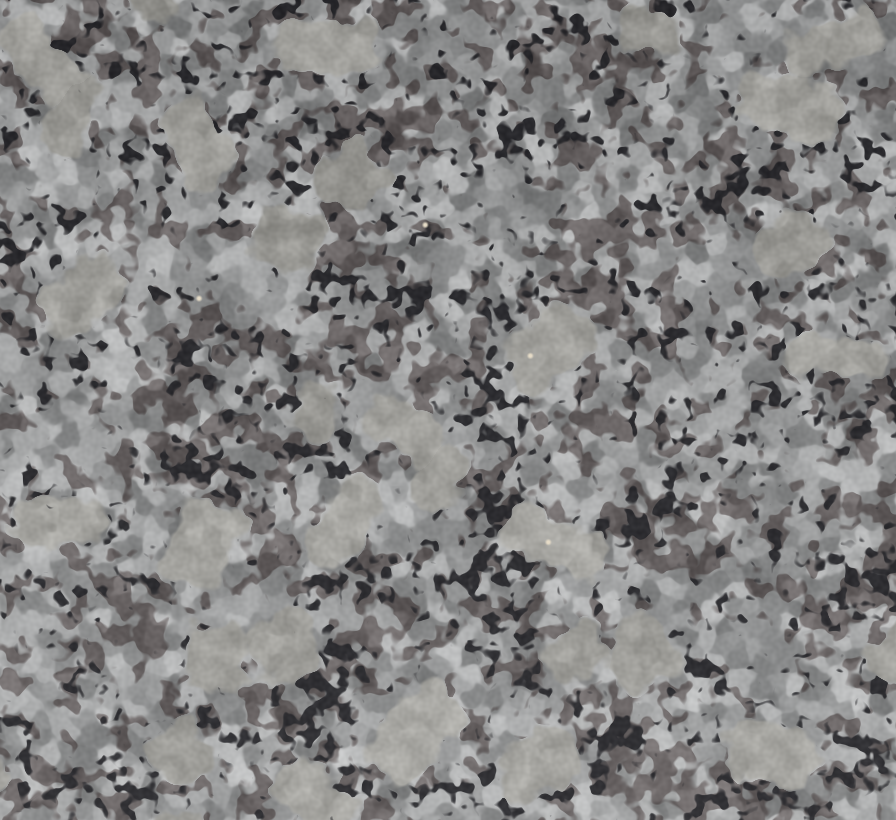
A Shadertoy shader for this texture:

```glsl
// Polished speckled granite: pale soft-edged feldspar grains, smoky quartz
// patches and clustered black mica, cut by large blocky pale crystals.
// Grains are smooth Voronoi cells; patches are thresholded gradient noise.

#define GRAIN_SCALE 44.0
#define QUARTZ_SCALE 30.0
#define MICA_SCALE 46.0
#define QUARTZ_LEVEL 0.15
#define MICA_LEVEL 0.40
#define CRYSTAL_CELL 0.15
#define CRYSTAL_SHARE 0.62
#define PALE_GRAIN vec3(0.600, 0.605, 0.607)
#define WARM_CRYSTAL vec3(0.622, 0.618, 0.598)
#define SMOKY_QUARTZ vec3(0.385, 0.362, 0.362)
#define BLACK_MICA vec3(0.155, 0.155, 0.170)

vec3 hash3(vec2 cell) {
    vec3 h = fract(cell.xyx * vec3(0.1031, 0.1030, 0.0973));
    h += dot(h, h.yxz + 33.33);
    return fract((h.xxy + h.yzz) * h.zyx);
}

float cornerSlope(vec2 corner, vec2 offset) {
    float angle = 6.2832 * hash3(corner).x;
    return dot(vec2(cos(angle), sin(angle)), offset);
}

float gradientNoise(vec2 p) {
    vec2 i = floor(p), f = p - i;
    vec2 u = f * f * f * (f * (f * 6.0 - 15.0) + 10.0);
    vec2 e = vec2(1.0, 0.0);
    return mix(mix(cornerSlope(i, f), cornerSlope(i + e, f - e), u.x),
               mix(cornerSlope(i + e.yx, f - e.yx), cornerSlope(i + 1.0, f - 1.0), u.x), u.y);
}

// Random tone per Voronoi cell, blended softly across the borders
float grainTone(vec2 p) {
    vec2 i = floor(p), f = p - i;
    float total = 0.0, weights = 0.0;
    for (int y = -1; y <= 1; y++)
    for (int x = -1; x <= 1; x++) {
        vec2 o = vec2(x, y);
        vec3 h = hash3(i + o + 71.0);
        float w = exp(-14.0 * length(o + h.xy - f));
        total += w * h.z;
        weights += w;
    }
    return total / weights;
}

// Signed distance to the nearest large crystal; its own tone is in y
vec2 crystals(vec2 p) {
    vec2 i = floor(p / CRYSTAL_CELL);
    vec2 nearest = vec2(1.0, 0.0);
    for (int y = -1; y <= 1; y++)
    for (int x = -1; x <= 1; x++) {
        vec2 cell = i + vec2(x, y);
        vec3 place = hash3(cell + 13.0), form = hash3(cell + 157.0);
        if (place.z > CRYSTAL_SHARE) continue;
        vec2 q = p - (cell + 0.15 + 0.7 * place.xy) * CRYSTAL_CELL;
        float a = 3.1416 * form.x;
        q = abs(mat2(cos(a), sin(a), -sin(a), cos(a)) * q);
        vec2 halfSize = vec2(mix(0.032, 0.062, form.y), mix(0.022, 0.040, form.z));
        vec2 b = q - halfSize + 0.016;
        float d = length(max(b, 0.0)) + min(max(b.x, b.y), 0.0) - 0.016;
        if (d < nearest.x) nearest = vec2(d, form.y);
    }
    return nearest;
}

void mainImage(out vec4 fragColor, in vec2 fragCoord) {
    vec2 p = fragCoord / iResolution.y;

    // Ragged coordinates for all grain borders
    vec2 ragged = p + 0.006 * vec2(gradientNoise(p * 70.0), gradientNoise(p * 70.0 + 40.0));
    float fine = gradientNoise(p * 150.0);

    // Large crystals with uneven outlines
    vec2 crystal = crystals(p);
    float outline = crystal.x + 0.020 * gradientNoise(p * 24.0 + 9.0)
                  + 0.010 * gradientNoise(p * 62.0);
    float inCrystal = smoothstep(0.004, -0.004, outline);

    // Pale ground grains, cool grey of varied brightness
    float tone = grainTone(ragged * GRAIN_SCALE);
    vec3 color = PALE_GRAIN + 0.27 * (tone - 0.5) + 0.06 * gradientNoise(p * 18.0);
    vec3 crystalColor = WARM_CRYSTAL + 0.06 * (crystal.y - 0.5)
                      + 0.10 * gradientNoise(ragged * 38.0) + 0.05 * (tone - 0.5);
    color = mix(color, crystalColor, 0.9 * inCrystal);

    // Smoky quartz in loose, slightly flattened patches
    float quartz = gradientNoise(ragged * QUARTZ_SCALE + 5.0)
                 + 0.6 * gradientNoise(ragged * QUARTZ_SCALE * 2.1)
                 + 0.7 * gradientNoise(p * vec2(6.0, 10.0) + 3.0) - 0.9 * inCrystal;
    float quartzMask = smoothstep(-0.09, 0.09, quartz - QUARTZ_LEVEL);
    vec3 quartzColor = SMOKY_QUARTZ + 0.16 * (tone - 0.5);
    color = mix(color, quartzColor, 0.92 * quartzMask);

    // Black mica flecks, gathered near the quartz
    float mica = gradientNoise(ragged * MICA_SCALE + 21.0)
               + 0.7 * gradientNoise(ragged * MICA_SCALE * 1.9 + 8.0)
               + 0.8 * gradientNoise(p * vec2(9.0, 15.0) + 17.0)
               + 0.35 * quartz - 0.4 * inCrystal;
    float micaMask = smoothstep(-0.12, 0.14, mica - MICA_LEVEL);
    color = mix(color, BLACK_MICA, 0.95 * micaMask);

    // Fine mottling and light falling off toward the top
    color += 0.045 * fine + 0.05 * (0.5 - p.y);

    // Rare tiny glints
    vec2 glintCell = floor(p * 5.0);
    vec3 glint = hash3(glintCell + 301.0);
    float glintDist = length(p - (glintCell + 0.1 + 0.8 * glint.xy) / 5.0);
    float sparkle = smoothstep(0.005, 0.001, glintDist) * step(glint.z, 0.12);
    color = mix(color, vec3(0.90, 0.86, 0.78), sparkle);

    fragColor = vec4(clamp(color, 0.0, 1.0), 1.0);
}
```
